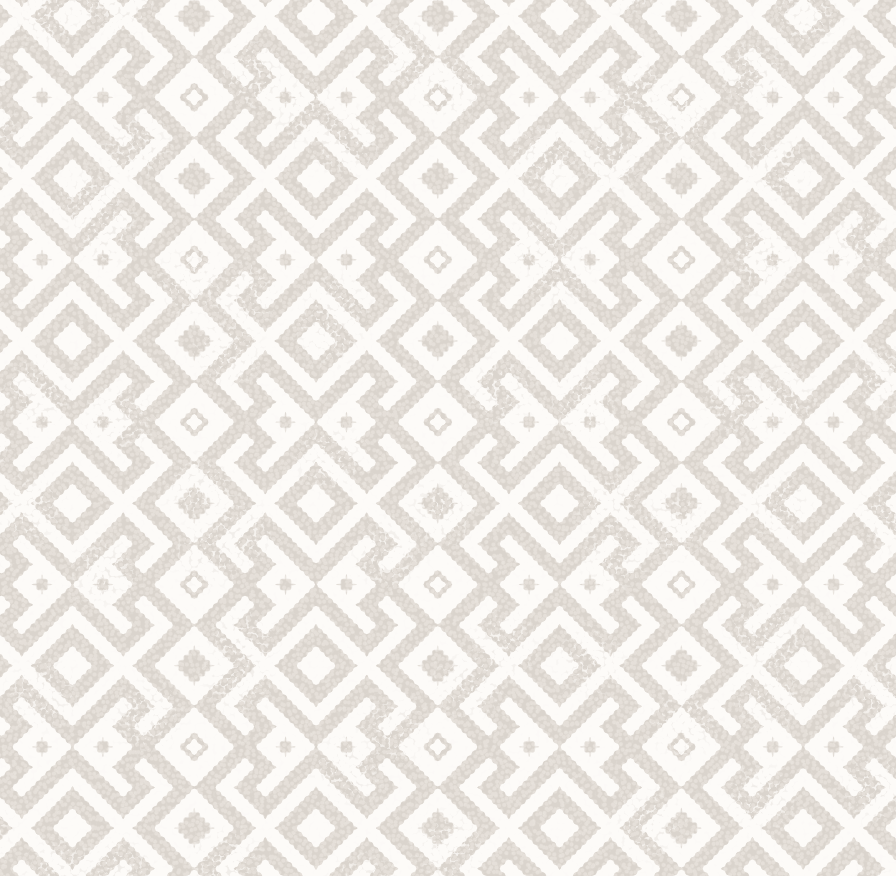
This pattern is drawn by a Shadertoy shader. Its source:

```glsl
// Woven geometric lattice: nested diamonds and interlocking hooks in beige on off-white.
// One mirrored quarter of the tile is built from bands along the two diagonals,
// then given toothed edges, a two-tone thread grain and scattered worn patches.

#define UNIT 0.02317                 // band width, as a share of canvas height
#define ORIGIN vec2(0.0827, 0.0547)  // centre of one open diamond
#define HALF_TILE vec2(6.0, 4.0)     // half repeat, in bands
#define TOOTH 0.045                  // depth of the woven edge steps
#define INK_SPREAD 0.025             // extra thickness of the beige
#define GRAIN_SCALE 230.0
#define PATCH_SCALE 8.0
#define WEAR 0.75
#define PAPER vec3(0.992, 0.984, 0.974)
#define BEIGE_LIGHT vec3(0.898, 0.876, 0.850)
#define BEIGE_DARK vec3(0.856, 0.832, 0.804)

vec2 hash2(vec2 p) {
    vec3 a = fract(p.xyx * vec3(0.1031, 0.1030, 0.0973));
    a += dot(a, a.yzx + 33.33);
    return fract((a.xx + a.yz) * a.zy);
}

// Cellular noise: distance to the nearest scattered point
float cellular(vec2 p) {
    vec2 cell = floor(p), f = p - cell;
    float nearest = 2.0;
    for (int j = -1; j <= 1; j++)
        for (int i = -1; i <= 1; i++) {
            vec2 o = vec2(i, j);
            vec2 r = o + hash2(cell + o) - f;
            nearest = min(nearest, dot(r, r));
        }
    return sqrt(nearest);
}

float band(float v, float lo, float hi) { return max(lo - v, v - hi); }

float diamond(vec2 p, float radius) { return abs(p.x) + abs(p.y) - radius; }

// Distance to the pale areas, negative inside; q is the mirrored quarter tile
float paleShapes(vec2 q) {
    float s = q.x + q.y, t = q.x - q.y;

    // Open diamond with its pale surround
    float d = min(s - 1.0, band(s, 2.0, 3.0));

    // Crossing arm that turns back as a hook
    d = min(d, max(band(t, 2.0, 3.0), band(s, 2.0, 7.0)));
    d = min(d, max(band(s, 6.0, 7.0), band(t, 0.0, 3.0)));

    // Bar growing out of the dotted diamond
    vec2 dotCentre = vec2(1.5, 4.0);
    d = min(d, max(band(s, 4.0, 5.0), band(t, -2.5, 1.0)));
    d = min(d, diamond(q - dotCentre, 1.5));
    d = max(d, -diamond(q - dotCentre, 0.42));

    // Solid diamond and small ringed diamond on the far axis
    float solid = diamond(q - vec2(6.0, 0.0), 0.0);
    float ringed = diamond(q - HALF_TILE, 0.0);
    d = min(d, band(solid, 0.92, 2.0));
    d = min(d, max(ringed - 2.0, -band(ringed, 0.4, 0.8)));

    // Stair-like teeth along both diagonals
    float teeth = cos(12.5664 * s) + cos(12.5664 * t) - 1.0;
    return d + INK_SPREAD + TOOTH * teeth;
}

void mainImage(out vec4 fragColor, in vec2 fragCoord) {
    vec2 uv = fragCoord / iResolution.y;
    vec2 p = (uv - ORIGIN) / UNIT;
    vec2 q = abs(mod(p + HALF_TILE, 2.0 * HALF_TILE) - HALF_TILE);

    float soft = 1.1 / (UNIT * iResolution.y);
    float ink = smoothstep(-soft, soft, paleShapes(q));

    // Fine thread grain, and rubbed patches that differ between repeats
    float grain = cellular(uv * GRAIN_SCALE);
    float fleck = cellular(uv * GRAIN_SCALE * 0.8 + 37.0);
    float patches = smoothstep(0.42, 0.1, cellular(uv * PATCH_SCALE + 5.0));
    float wear = WEAR * (0.12 + 0.88 * patches);
    float rubbed = wear * smoothstep(0.5, 0.8, grain);
    float stain = 0.45 * wear * smoothstep(0.55, 0.85, fleck);
    ink = mix(stain, 1.0 - rubbed, ink);

    vec3 beige = mix(BEIGE_LIGHT, BEIGE_DARK, smoothstep(0.25, 0.6, fleck));
    fragColor = vec4(mix(PAPER, beige, ink), 1.0);
}
```
